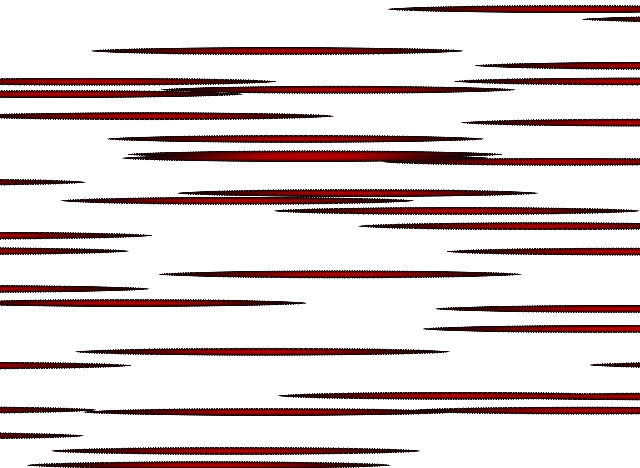
Reproduce this pattern procedurally as a Shadertoy shader.

```glsl
#define STREAKS 40
#define HALF_LENGTH 0.405
#define HALF_WIDTH 0.0082
#define TAPER 0.56
#define JITTER 3.0
#define TOOTH_PERIOD (2.0 / 374.0)
#define TOOTH_DEPTH 0.0009
#define EDGE_PIXELS 0.5
#define PAPER vec3(1.0)
#define DARK vec3(0.07, 0.018, 0.018)
#define GLOW vec3(0.62, -0.012, -0.012)

const float TAU = 6.2831853;

float hash(float n) {
    return fract(sin(n * 127.1 + 3.7) * 43758.5453);
}

// Centre of a streak: x spread evenly past both sides, y loosely layered
vec2 streakCentre(float id, float aspect) {
    float along = fract(id * 0.618 + 0.45 * hash(id));
    float up = (id + 0.5 + JITTER * (hash(id + 71.0) - 0.5)) / float(STREAKS);
    return vec2((along * 1.5 - 0.25) * aspect, up);
}

void mainImage(out vec4 fragColor, in vec2 fragCoord) {
    vec2 p = fragCoord / iResolution.y;
    float aspect = iResolution.x / iResolution.y;
    float edge = EDGE_PIXELS / iResolution.y;

    // Fine checkered ripple that serrates the outlines
    vec2 wave = sin(TAU * p / TOOTH_PERIOD);
    float tooth = TOOTH_DEPTH * wave.x * wave.y;

    float cover = 0.0;
    float heat = 0.0;
    for (int i = 0; i < STREAKS; i++) {
        float id = float(i);
        float halfLength = HALF_LENGTH * mix(0.92, 1.0, sqrt(hash(id + 33.0)));
        vec2 q = (p - streakCentre(id, aspect)) / vec2(halfLength, HALF_WIDTH);
        float body = 1.0 - q.x * q.x;
        if (body <= 0.0) continue;

        // Tapered outline, with the ripple fading at the tips
        float inside = HALF_WIDTH * (pow(body, TAPER) - abs(q.y));
        inside += tooth * min(1.0, body * 10.0);
        cover = max(cover, clamp(inside / edge + 0.5, 0.0, 1.0));

        // Red core, darkening towards the rim and the ends
        float core = max(body - q.y * q.y, 0.0);
        heat += core * core;
    }

    vec3 ink = DARK + GLOW * min(heat, 1.0);
    fragColor = vec4(mix(PAPER, ink, cover), 1.0);
}
```
